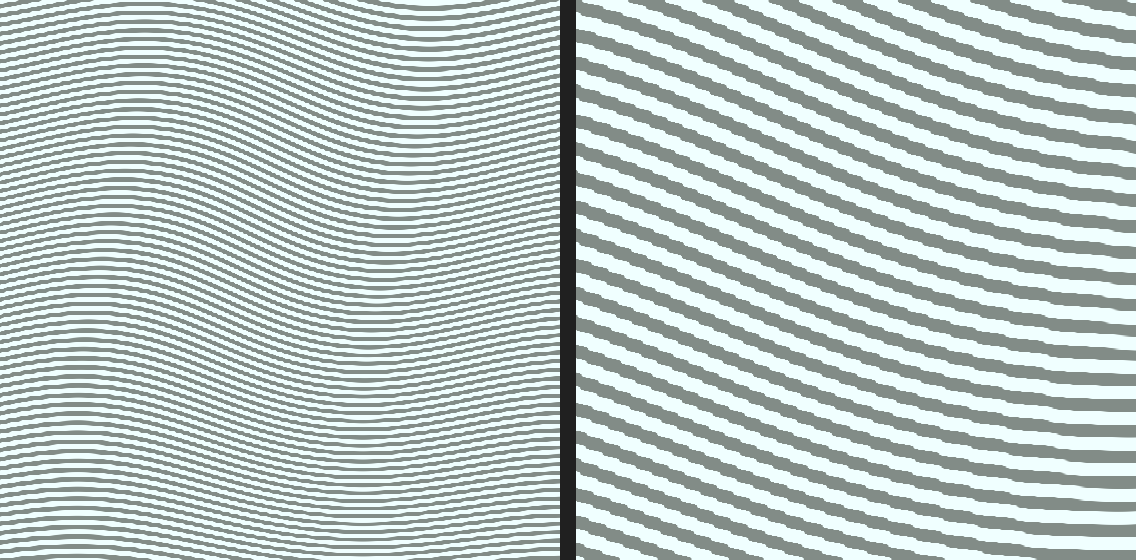
Left: the whole. Right: its middle third, enlarged.
Give the GLSL for this pattern, as a WebGL 1 fragment shader.

```glsl
precision highp float;

uniform vec2 u_resolution;

// Downward displacement of the lines: a tilted wave that leans left
// and flattens toward the bottom
float waveOffset(vec2 p) {
    float crest = 0.295 - 0.12 * smoothstep(0.05, 0.75, p.y);
    float strength = 1.1 - 1.7 * (p.y - 0.4) * (p.y - 0.4);
    return strength * (0.08 * p.x - 0.043 * cos(7.2 * (p.x - crest)));
}

// Soft staircase that gives the lines a slight stepping from row to row
float steppedHeight(float y) {
    float row = y * 256.0;
    return (row + sin(6.2832 * row) / 6.2832) / 256.0;
}

void main() {
    vec2 uv = gl_FragCoord.xy / u_resolution;
    vec2 p = vec2(uv.x, steppedHeight(1.0 - uv.y));

    // Alternating lines of nearly equal width that follow the wave
    float phase = 62.0 * (p.y - waveOffset(p));
    float edge = abs(fract(phase) - 0.5) - 0.238;
    float blur = 62.0 * 0.22 / u_resolution.y;
    float pale = smoothstep(-blur, blur, edge);

    vec3 grey = vec3(0.51, 0.55, 0.53);
    vec3 ice = vec3(0.94, 1.0, 1.0);
    gl_FragColor = vec4(mix(grey, ice, pale), 1.0);
}
```
